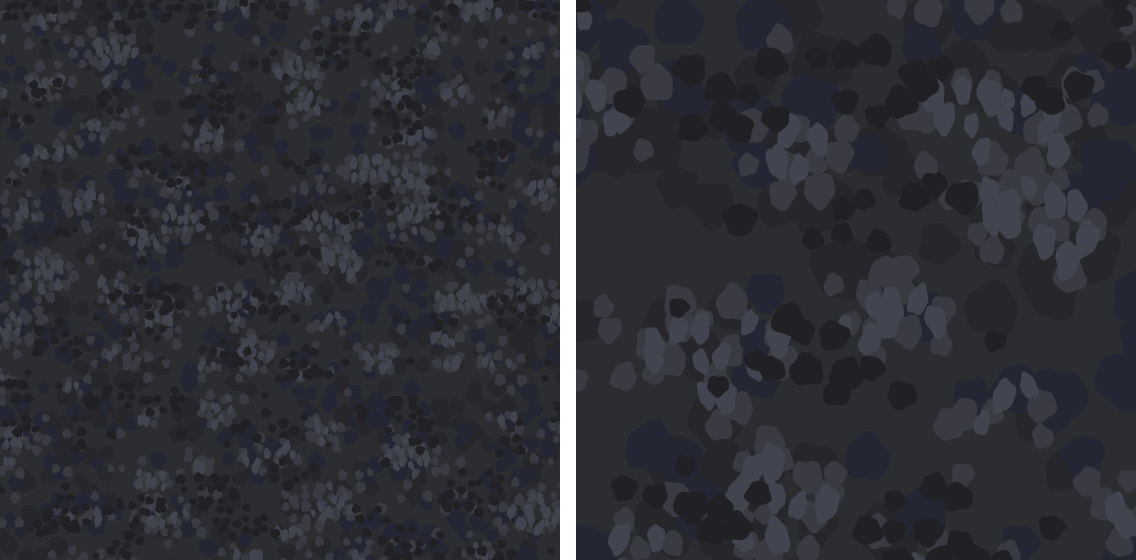
Left: the whole. Right: its middle third, enlarged.
Write a WebGL 2 fragment shader that draws this pattern.

```glsl
#version 300 es
precision highp float;

uniform vec2 u_resolution;
out vec4 fragColor;

// One coat of dots: sizes in canvas units, grid in cells per canvas
struct Coat {
    vec3 color;
    vec2 grid;
    vec2 radius;
    float reach;       // spread of the clumps
    float stray;       // chance of a dot outside the clumps
    float clumpSeed;
    float dotSeed;
};

const vec3 BASE = vec3(0.174, 0.177, 0.192);
const Coat SHADOW = Coat(vec3(0.151, 0.154, 0.167), vec2(30.0), vec2(0.0170, 0.0175), 1.25, 0.10, 3.0, 11.0);
const Coat NAVY   = Coat(vec3(0.143, 0.149, 0.200), vec2(31.0), vec2(0.0155, 0.0165), 1.05, 0.14, 17.0, 23.0);
const Coat SLATE  = Coat(vec3(0.224, 0.229, 0.260), vec2(52.0, 48.0), vec2(0.0086, 0.0098), 1.05, 0.09, 29.0, 37.0);
const Coat PALE   = Coat(vec3(0.258, 0.268, 0.308), vec2(70.0, 50.0), vec2(0.0066, 0.0108), 0.68, 0.00, 29.0, 43.0);
const Coat SOOT   = Coat(vec3(0.129, 0.129, 0.145), vec2(54.0, 50.0), vec2(0.0092, 0.0088), 0.80, 0.02, 53.0, 61.0);

const vec2 CLUMP_GRID = vec2(7.0, 11.0);
const vec2 CLUMP_SIZE = vec2(0.18, 0.58);   // least and greatest, in clump cells
const vec2 DOT_SCALE = vec2(0.65, 1.12);
const float CLUMP_FILL = 0.90;
const float JITTER = 0.75;
const float TILT = 0.7;
const float WOBBLE = 0.08;
const float EDGE_PIXELS = 0.6;

vec3 hash3(vec2 cell, float seed) {
    vec3 p = fract(vec3(cell.xyx + seed * vec3(1.7, 2.3, 3.1)) * vec3(0.1031, 0.1030, 0.0973));
    p += dot(p, p.yxz + 33.33);
    return fract((p.xxy + p.yzz) * p.zyx);
}

// Cellular field: 1 in the heart of a clump, 0 outside
float clump(vec2 uv, float reach, float seed) {
    vec2 p = uv * CLUMP_GRID;
    vec2 home = floor(p);
    float nearest = 9.0;
    for (int y = -1; y <= 1; y++) {
        for (int x = -1; x <= 1; x++) {
            vec2 cell = home + vec2(x, y);
            vec3 rnd = hash3(cell, seed);
            float size = reach * mix(CLUMP_SIZE.x, CLUMP_SIZE.y, rnd.z);
            nearest = min(nearest, length(cell + rnd.xy - p) / size);
        }
    }
    return 1.0 - smoothstep(0.5, 1.1, nearest);
}

// Signed distance to a tilted oval with a slightly ragged rim
float ovalDistance(vec2 offset, vec2 radius, vec3 rnd) {
    float angle = (rnd.x - 0.5) * TILT;
    float c = cos(angle), s = sin(angle);
    vec2 q = mat2(c, -s, s, c) * offset / radius;
    float turn = atan(q.y, q.x);
    float phase = 6.2832 * rnd.y;
    float rim = 1.0 + WOBBLE * (sin(3.0 * turn + phase) + 0.7 * sin(5.0 * turn - 2.0 * phase));
    return (length(q) - rim) * min(radius.x, radius.y);
}

// Coverage of one coat of jittered dots gathered into clumps
float dots(vec2 uv, Coat coat, float edge) {
    vec2 home = floor(uv * coat.grid);
    float coverage = 0.0;
    for (int y = -1; y <= 1; y++) {
        for (int x = -1; x <= 1; x++) {
            vec2 cell = home + vec2(x, y);
            vec3 place = hash3(cell, coat.dotSeed);
            vec3 shape = hash3(cell, coat.dotSeed + 101.0);
            vec2 center = (cell + 0.5 + JITTER * (place.xy - 0.5)) / coat.grid;
            vec2 radius = coat.radius * mix(DOT_SCALE.x, DOT_SCALE.y, shape.z);
            float d = ovalDistance(uv - center, radius, shape);
            if (d < edge) {
                float chance = mix(coat.stray, CLUMP_FILL, clump(center, coat.reach, coat.clumpSeed));
                float ink = 1.0 - smoothstep(-edge, edge, d);
                coverage = max(coverage, ink * step(place.z, chance));
            }
        }
    }
    return coverage;
}

vec3 paint(vec3 under, vec2 uv, Coat coat, float edge) {
    return mix(under, coat.color, dots(uv, coat, edge));
}

void main() {
    float side = min(u_resolution.x, u_resolution.y);
    vec2 uv = gl_FragCoord.xy / side;
    float edge = EDGE_PIXELS / side;

    // Broad dark blots first, then the light clumps, then the black dots
    vec3 color = paint(BASE, uv, SHADOW, edge);
    color = paint(color, uv, NAVY, edge);
    color = paint(color, uv, SLATE, edge);
    color = paint(color, uv, PALE, edge);
    color = paint(color, uv, SOOT, edge);
    fragColor = vec4(color, 1.0);
}
```
